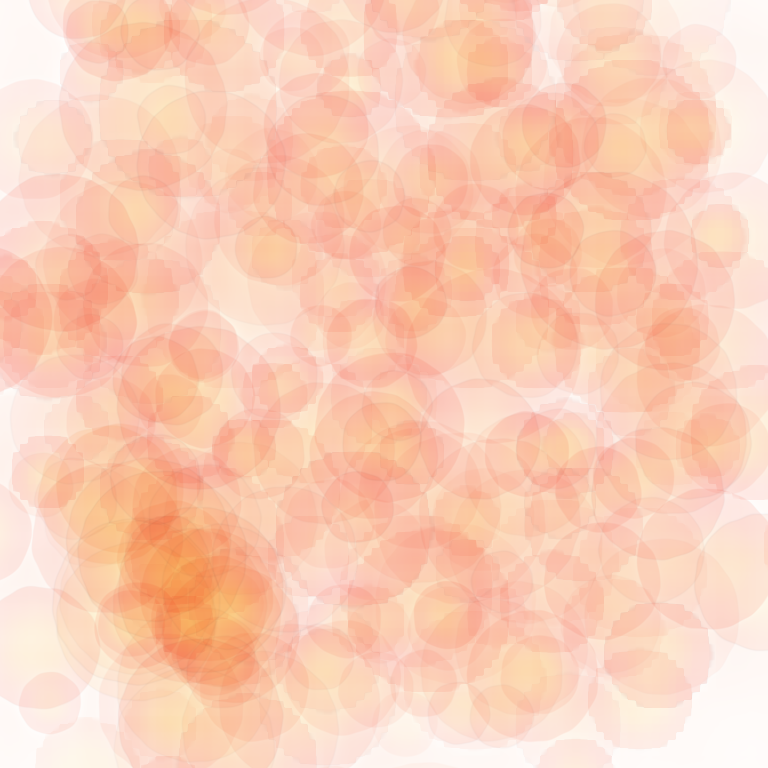
This background is drawn by a three.js fragment shader. Its source:

```glsl
// Warm watercolour of many overlapping translucent discs on white paper.
// Each disc adds an absorption, yellow in its heart and coral at its rim, and
// the sum is turned into light; gradient noise adds wash, wobble and streaks.
#define CELLS 8.0
#define DISCS_PER_CELL 5
#define CLUSTER_COUNT 16
#define RADIUS_MIN 0.040
#define RADIUS_MAX 0.118
#define EDGE 0.0013
#define STEP_GRID 96.0
#define HEART_INK vec3(0.0015, 0.018, 0.070)
#define RIM_INK vec3(0.0025, 0.048, 0.054)
#define WASH_INK vec3(0.006, 0.088, 0.128)
#define LINE_INK vec3(0.028, 0.028, 0.022)
#define STREAK 0.045

varying vec2 vUv;

vec3 hash3(float n) {
  vec3 q = fract(vec3(n) * vec3(0.1031, 0.1030, 0.0973));
  q += dot(q, q.yzx + 33.33);
  return fract((q.xxy + q.yzz) * q.zyx);
}

vec2 gradientAt(vec2 cell) {
  vec3 q = fract(cell.xyx * vec3(0.1031, 0.1030, 0.0973));
  q += dot(q, q.yzx + 33.33);
  float angle = 6.2832 * fract((q.x + q.y) * q.z);
  return vec2(cos(angle), sin(angle));
}

float gradientNoise(vec2 p) {
  vec2 i = floor(p), f = p - i;
  vec2 u = f * f * f * (f * (f * 6.0 - 15.0) + 10.0);
  vec2 e = vec2(0.0, 1.0);
  float low = mix(dot(gradientAt(i), f), dot(gradientAt(i + e.yx), f - e.yx), u.x);
  float high = mix(dot(gradientAt(i + e.xy), f - e.xy), dot(gradientAt(i + e.yy), f - e.yy), u.x);
  return mix(low, high, u.y);
}

// Pulls points towards a grid, which turns curves into soft little stairs.
vec2 stepped(vec2 p) {
  vec2 g = p * STEP_GRID;
  vec2 stairs = floor(g) + smoothstep(0.35, 0.65, fract(g));
  return mix(p, stairs / STEP_GRID, 0.7);
}

// Absorption of one disc, with a thin grey outline and a faint light halo.
vec3 discInk(float d, float radius, vec3 k, float warmth) {
  if (d > 0.02) return vec3(0.0);
  float inside = 1.0 - smoothstep(-EDGE, EDGE, d);
  float t = clamp(1.0 + d / radius, 0.0, 1.0);
  float coral = clamp(smoothstep(0.15, 0.95, t) + (k.x - 0.5) * 0.5 - warmth, 0.0, 1.0);
  vec3 ink = mix(HEART_INK, RIM_INK, coral) * mix(0.5, 1.5, k.y) * inside;
  float fromEdge = d / EDGE;
  ink += LINE_INK * k.z * k.z * exp(-fromEdge * fromEdge);
  float halo = (1.0 - inside) * exp(-max(d, 0.0) / 0.005);
  return ink - vec3(0.0, 0.020, 0.026) * halo * k.x;
}

// Discs scattered through the cells around p, rarer towards the corners.
vec3 scatteredInk(vec2 wavy, vec2 stairs) {
  vec3 ink = vec3(0.0);
  vec2 home = floor(vUv * CELLS);
  for (int n = 0; n < 9; n++) {
    vec2 cell = home + vec2(mod(float(n), 3.0), floor(float(n) / 3.0)) - 1.0;
    for (int j = 0; j < DISCS_PER_CELL; j++) {
      float id = (cell.x + 2.0 + (cell.y + 2.0) * 16.0) * float(DISCS_PER_CELL) + float(j);
      vec3 h = hash3(id + 3.7);
      vec2 centre = (cell + h.xy) / CELLS;
      float radius = mix(RADIUS_MIN, RADIUS_MAX, h.z * sqrt(h.z));
      vec2 q = j < 2 ? stairs : wavy;
      float d = length(q - centre) - radius;
      if (d > 0.02) continue;
      vec3 k = hash3(id + 1517.3);
      float keep = 1.0 - smoothstep(0.35, 0.72, length(centre - vec2(0.49, 0.54)));
      if (fract(k.x * 7.0 + k.y * 5.0) < keep) ink += discInk(d, radius, k, 0.0);
    }
  }
  return ink;
}

// Golden discs gathered along a slanted line at the lower left.
vec3 clusterInk(vec2 p) {
  vec3 ink = vec3(0.0);
  for (int i = 0; i < CLUSTER_COUNT; i++) {
    vec3 k = hash3(float(i) + 91.3);
    float t = (float(i) + 0.5) / float(CLUSTER_COUNT);
    vec2 centre = mix(vec2(0.14, 0.34), vec2(0.31, 0.07), t) + (k.xy - 0.5) * 0.11;
    float radius = mix(0.07, 0.11, k.z);
    ink += discInk(length(p - centre) - radius, radius, k, 0.45);
  }
  return ink;
}

void main() {
  vec2 p = vUv;
  vec2 wobble = vec2(gradientNoise(p * 36.0), gradientNoise(p * 36.0 + 71.0));
  vec2 wavy = p + 0.003 * wobble;
  vec2 stairs = stepped(p);

  // Broad soft wash that fades towards the corners
  vec2 fromMiddle = p - vec2(0.46, 0.54);
  float fade = exp(-3.2 * dot(fromMiddle, fromMiddle));
  float patches = gradientNoise(p * 4.0 + 9.0) + 0.5 * gradientNoise(p * 9.0 + 23.0);
  vec3 ink = WASH_INK * fade * (1.0 + 1.1 * patches);
  ink += scatteredInk(wavy, stairs) + clusterInk(wavy);

  // Faint upright and level streaks
  float upright = gradientNoise(vec2(stairs.x * 38.0, p.y * 2.5));
  float level = gradientNoise(vec2(p.x * 2.5, stairs.y * 38.0) + 40.0);
  ink *= 1.0 + 2.0 * STREAK * (upright + level);
  gl_FragColor = vec4(exp(-max(ink, 0.0)), 1.0);
}
```
